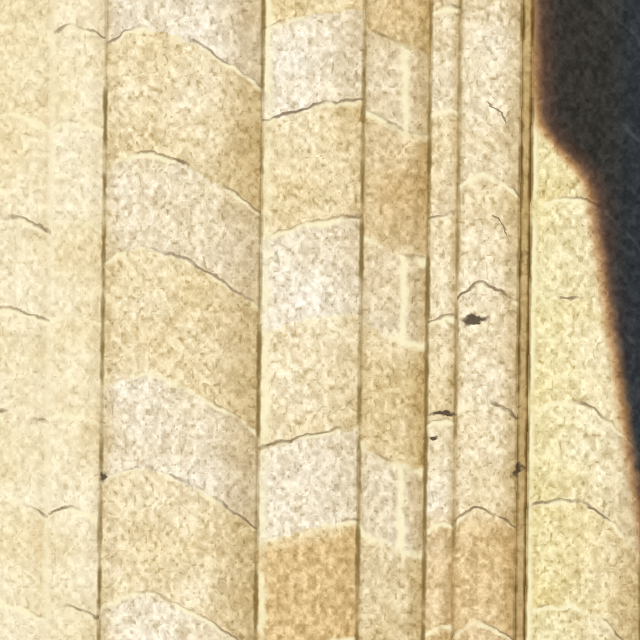
Write a three.js fragment shader that draws this texture.

```glsl
varying vec2 vUv;

struct Column {
  float id, left, right;
  vec3 courses; // first joint, second joint, period
  vec4 arch;    // crest, drop at left, drop at right, alternating tone
};

float hash(vec2 p) {
  return fract(sin(dot(p, vec2(127.1, 311.7))) * 43758.5453);
}

float noise(vec2 p) {
  vec2 i = floor(p), f = fract(p);
  f = f * f * (3.0 - 2.0 * f);
  return mix(mix(hash(i), hash(i + vec2(1, 0)), f.x),
             mix(hash(i + vec2(0, 1)), hash(i + 1.0), f.x), f.y);
}

float fbm(vec2 p) {
  float sum = 0.0, weight = 0.5;
  for (int i = 0; i < 4; i++) {
    sum += weight * noise(p);
    p = p * 2.03 + 7.3;
    weight *= 0.5;
  }
  return sum;
}

Column columnAt(float u) {
  if (u < 0.085) return Column(0.0, -0.01, 0.085, vec3(0.04, 0.182, 0.302), vec4(0.3, 0.0, 0.024, 0.0));
  if (u < 0.167) return Column(1.0, 0.085, 0.167, vec3(0.044, 0.192, 0.302), vec4(0.35, 0.01, 0.018, 0.0));
  if (u < 0.412) return Column(2.0, 0.167, 0.412, vec3(0.046, 0.241, 0.344), vec4(0.25, 0.026, 0.095, 1.0));
  if (u < 0.570) return Column(3.0, 0.412, 0.570, vec3(0.014, 0.160, 0.329), vec4(1.0, 0.033, 0.0, -1.0));
  if (u < 0.674) return Column(4.0, 0.570, 0.674, vec3(0.083, 0.214, 0.327), vec4(1.0, -0.042, 0.0, -1.0));
  if (u < 0.720) return Column(5.0, 0.674, 0.720, vec3(0.013, 0.174, 0.323), vec4(0.7, 0.012, 0.004, 0.0));
  if (u < 0.817) return Column(6.0, 0.720, 0.817, vec3(0.097, 0.276, 0.350), vec4(0.4, 0.022, 0.032, 0.0));
  if (u < 0.833) return Column(7.0, 0.817, 0.833, vec3(0.1, 0.4, 0.63), vec4(0.5, 0.0, 0.0, 0.0));
  return Column(8.0, 0.833, 1.013, vec3(0.312, 0.468, 0.318), vec4(0.4, 0.01, 0.085, 0.0));
}

// Signed distance to the nearest joint, row number, row parity
vec3 courseAt(float t, vec3 c) {
  float p = mod(t - c.x, c.z), b = c.y - c.x;
  float odd = step(b, p);
  float start = odd * b, end = mix(b, c.z, odd);
  float d = p - start < end - p ? p - start : p - end;
  return vec3(d, 2.0 * floor((t - c.x) / c.z) + odd, odd);
}

float line(float d, float halfWidth) {
  return 1.0 - smoothstep(halfWidth * 0.2, halfWidth * 1.6, abs(d));
}

float blot(vec2 p, vec2 center, vec2 size) {
  return exp(-dot((p - center) / size, (p - center) / size));
}

void main() {
  vec2 p = vec2(vUv.x, 1.0 - vUv.y);
  float u = p.x + 0.013 * p.y;
  float rough = fbm(p * 55.0);
  float broken = fbm(p * 24.0 + 31.0);
  Column c = columnAt(u);
  float s = (u - c.left) / (c.right - c.left);

  // Curved courses
  float crest = c.arch.x;
  float bend = s < crest ? c.arch.y * pow((crest - s) / crest, 1.7)
                         : c.arch.z * pow((s - crest) / max(1.0 - crest, 0.001), 1.5);
  vec3 course = courseAt(p.y - bend + 0.014 * (rough - 0.47), c.courses);
  float tint = hash(vec2(c.id + 3.0, course.y + 11.0));

  // Stone tone and broad stains
  float pale = clamp(0.45 + 0.4 * (tint - 0.5) + c.arch.w * (course.z - 0.5) * 0.6, 0.0, 1.0);
  vec3 col = mix(vec3(0.935, 0.855, 0.67), vec3(0.955, 0.91, 0.82), pale);
  col = mix(col, vec3(0.98, 0.925, 0.77), 0.6 * (1.0 - smoothstep(0.14, 0.2, u)));
  col = mix(col, vec3(0.94, 0.89, 0.62), 0.6 * step(0.833, u) * (1.0 - s));
  col += (fbm(p * 13.0) - 0.47) * vec3(0.08, 0.12, 0.20);

  // Fine pitted grain
  float grain = fbm(p * vec2(150.0, 125.0) + 1.2 * rough);
  float fleck = noise(p * vec2(210.0, 170.0) + 2.0 * rough);
  float coarse = u < 0.167 ? 0.65 : 1.0;
  col += coarse * (grain - 0.46) * vec3(0.34, 0.38, 0.42);
  col -= coarse * smoothstep(0.62, 0.95, fleck) * vec3(0.11, 0.12, 0.14);

  // Weathered warm blocks
  float warm = 0.8 * blot(p, vec2(0.62, 0.31), vec2(0.055, 0.09)) + 0.6 * blot(p, vec2(0.62, 0.02), vec2(0.05, 0.05));
  warm += smoothstep(0.82, 0.86, p.y + 0.2 * (u - 0.5)) * step(0.412, u) * step(u, 0.57);
  warm += 0.8 * smoothstep(0.79, 0.83, p.y) * step(0.674, u) * step(u, 0.817);
  col = mix(col, vec3(0.83, 0.68, 0.44) + 0.5 * (grain - 0.46), 0.6 * min(warm, 1.0));

  // Rounded shafts
  float shade = smoothstep(0.6, 1.0, s) * 0.17 + (1.0 - smoothstep(0.0, 0.13, s)) * 0.10;
  if (c.id == 3.0) shade *= 0.4;
  if (c.id == 4.0) shade += 0.05;
  col *= 1.0 - shade * vec3(0.75, 1.0, 1.5) * (c.id < 1.5 ? 0.3 : 1.0);

  // Mortar and cracks
  float crack = line(course.x + 0.004, 0.0028) * smoothstep(0.42, 0.62, fbm(p * 12.0 + c.id));
  float wear = smoothstep(0.26, 0.6, broken);
  float mortar = line(course.x, 0.0045) * wear;
  if (c.id == 4.0) {
    float upright = line(s - 0.63 + 0.1 * (rough - 0.47), 0.06) * (1.0 - course.z);
    mortar = max(line(course.x, 0.007) * wear, upright);
  }
  if (c.id == 3.0) mortar = max(mortar, line(u - 0.420 + 0.016 * (rough - 0.47), 0.007) * (0.4 + 0.6 * wear));
  if (c.id == 8.0) mortar = max(mortar, line(u - 0.838, 0.006) * (0.4 + 0.6 * wear));
  if (c.id == 7.0) mortar = 0.3 * line(s - 0.5, 0.3);
  col = mix(col, vec3(0.43, 0.34, 0.24), 0.7 * crack);
  col = mix(col, vec3(1.0, 0.965, 0.80), 0.85 * min(mortar, 1.0));

  // Seams between shafts
  float seam = min(u - c.left, c.right - u) + 0.004 * (rough - 0.47);
  float depth = u < 0.11 ? 0.0 : 0.25 + 0.55 * smoothstep(0.3, 0.65, broken);
  if (u > 0.69 && u < 0.76) depth *= 0.65;
  col = mix(col, vec3(0.47, 0.38, 0.20), depth * line(seam, 0.0034));
  col = mix(col, vec3(1.0, 0.96, 0.82), 0.5 * line(u - 0.084, 0.006));
  if (c.id == 7.0) col *= vec3(0.80, 0.73, 0.60);

  // Chips and scratches
  vec2 q = p + 0.025 * (vec2(rough, fbm(p * 55.0 + 9.0)) - 0.47);
  float chips = 1.3 * blot(q, vec2(0.741, 0.500), vec2(0.018, 0.010));
  chips += blot(q, vec2(0.692, 0.648), vec2(0.024, 0.006));
  chips += blot(q, vec2(0.673, 0.685), vec2(0.009, 0.006));
  chips += blot(q, vec2(0.166, 0.746), vec2(0.008, 0.010));
  chips += blot(q, vec2(0.813, 0.730), vec2(0.007, 0.012));
  chips += 0.5 * blot(q, vec2(0.547, 0.634), vec2(0.009, 0.012));
  for (int i = 0; i < 2; i++) {
    vec2 r = q - vec2(0.778, 0.178 + 0.175 * float(i));
    chips += 0.6 * line(r.y - 1.1 * r.x, 0.005) * (1.0 - smoothstep(0.012, 0.022, abs(r.x)));
  }
  col = mix(col, vec3(0.26, 0.21, 0.16), smoothstep(0.3, 0.85, chips) * 0.8);

  // Cast shadow with a warm penumbra
  float edge = 0.836 + 0.03 * p.y + 0.08 * smoothstep(0.17, 0.31, p.y) + 0.125 * max(p.y - 0.3, 0.0);
  float inside = p.x - edge + 0.008 * (rough - 0.5);
  vec3 dark = mix(vec3(0.37, 0.28, 0.23), vec3(0.22, 0.21, 0.19), smoothstep(0.0, 0.045, inside));
  dark = mix(dark, vec3(0.20, 0.215, 0.23), smoothstep(0.93, 1.0, p.x));
  dark += (grain - 0.47) * 0.16 + 0.05 * mortar * step(0.845, u);
  col = mix(col, col * vec3(0.80, 0.66, 0.56), smoothstep(-0.022, 0.0, inside) * step(0.833, u));
  col = mix(col, dark, smoothstep(-0.010, 0.014, inside));

  gl_FragColor = vec4(clamp(col, 0.0, 1.0), 1.0);
}
```
